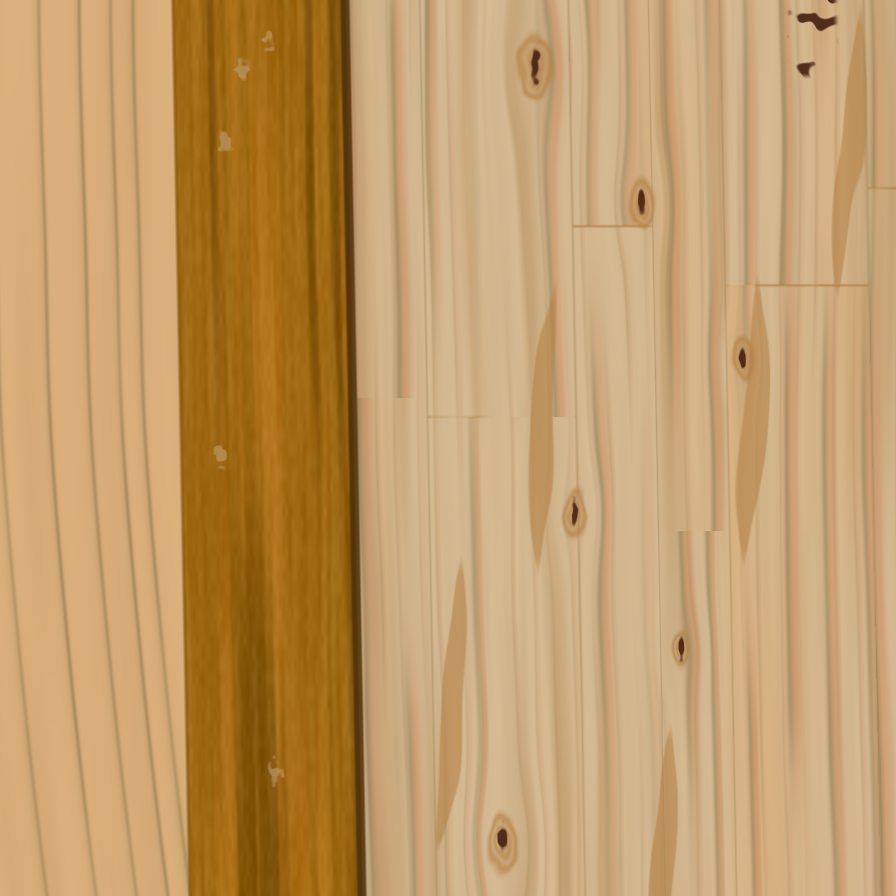
This texture is drawn by a WebGL 2 fragment shader. Its source:

```glsl
#version 300 es
precision highp float;
// Three upright pieces of timber: a smooth pale plank, a dark stained batten
// and a knotty panel of glued staves. Grain is stretched value noise plus
// jittered line cells, bent around hashed knots.
uniform vec2 u_resolution;
out vec4 fragColor;

const vec3 PALE = vec3(0.825, 0.72, 0.565), WARM = vec3(0.85, 0.68, 0.475);
const vec3 TAN = vec3(0.75, 0.61, 0.42), PINK = vec3(0.81, 0.59, 0.42);
const vec3 GREY = vec3(0.61, 0.51, 0.34), RESIN = vec3(0.7, 0.5, 0.26);
const vec3 STAIN = vec3(0.62, 0.41, 0.07), STAIN_DARK = vec3(0.49, 0.32, 0.035);
const vec3 STAIN_LIGHT = vec3(0.7, 0.45, 0.11), GAP = vec3(0.35, 0.21, 0.03);
const vec3 CORE = vec3(0.27, 0.12, 0.06);
const float PLANK_EDGE = 0.193, BATTEN_EDGE = 0.385; // at the top
const float LEAN = 0.019;   // drift to the right towards the bottom
const float STAVES = 9.0;
const float SOFT = 0.0016;  // edge softness
const int KNOTS = 6, STREAKS = 5, CHIPS = 5;

float hash(vec2 p) {
  vec3 q = fract(p.xyx * 0.1031);
  q += dot(q, q.yzx + 33.33);
  return fract((q.x + q.y) * q.z);
}

float noise(vec2 p) {
  vec2 i = floor(p), f = fract(p);
  f = f * f * (3.0 - 2.0 * f);
  return mix(mix(hash(i), hash(i + vec2(1, 0)), f.x),
             mix(hash(i + vec2(0, 1)), hash(i + vec2(1, 1)), f.x), f.y);
}

float band(float d, float halfWidth) {
  return 1.0 - smoothstep(halfWidth - SOFT, halfWidth + SOFT, abs(d));
}

// x: thin dark line, y: broad tint beside it
vec2 grainLines(float u, float y, float freq, float seed) {
  float cell = floor(u * freq), h = hash(vec2(cell, seed));
  float d = fract(u * freq) - 0.2 - 0.35 * h;
  float fade = smoothstep(0.2, 0.65, noise(vec2(cell * 3.7 + seed, y * 2.5)));
  float tint = smoothstep(0.0, 0.1, d) * (1.0 - smoothstep(0.15, 0.2 + 0.25 * h, d));
  return vec2(exp(-d * d / 0.006), tint) * fade;
}

vec3 plank(vec2 p) {
  float drop = 1.0 - p.y;
  float u = p.x - 0.065 * drop * drop + 0.006 * noise(vec2(2.0, p.y * 4.0));
  vec3 c = WARM + 0.035 * (noise(vec2(u * 45.0, p.y * 2.0)) - 0.5);
  for (int i = -1; i < 4; i++) {
    float k = float(i), d = u - 0.047 - 0.05 * k + 0.005 * k * k;
    c = mix(c, GREY, (0.55 + 0.3 * noise(vec2(k * 5.0, p.y * 5.0))) * exp(-d * d / 6e-6));
    c = mix(c, TAN, 0.35 * exp(-abs(d + 0.004) / 0.006));
  }
  return c;
}

vec3 batten(vec2 p, float x) {
  float u = x + 0.006 * noise(vec2(x * 20.0, p.y * 4.0));
  vec3 c = mix(STAIN, STAIN_DARK, 0.85 * smoothstep(0.5, 0.9, noise(vec2(u * 75.0, p.y * 1.2))));
  c = mix(c, STAIN_LIGHT, 0.75 * smoothstep(0.55, 0.9, noise(vec2(u * 110.0 + 40.0, p.y * 1.5))));
  c += 0.07 * (noise(vec2(u * 190.0, p.y * 5.0)) - 0.5) + 0.04 * (noise(p * vec2(300, 70)) - 0.5);
  for (int i = 0; i < CHIPS; i++) {
    vec2 at = vec2(0.22 + 0.12 * hash(vec2(i, 3)), hash(vec2(i, 8)));
    float d = length((p - at) / vec2(0.008, 0.015)) + 1.2 * (noise(p * 180.0) - 0.5);
    c = mix(c, TAN, 0.65 * (1.0 - smoothstep(0.4, 0.9, d)));
  }
  return c;
}

vec3 panel(vec2 p, float x) {
  // Staves with one butt joint each
  float s = (x - BATTEN_EDGE) * STAVES;
  s += 0.25 * sin(2.0 * s);
  float stave = floor(s), joint = 0.25 + 0.65 * hash(vec2(stave, 21));
  float board = stave * 2.0 + step(joint, p.y);
  // Knots push the grain aside
  float u = x + 0.022 * noise(vec2(x * 7.0, p.y * 2.2)) + 0.004 * noise(p * vec2(30, 6));
  float knot = 0.0, core = 0.0;
  for (int i = 0; i < KNOTS; i++) {
    float k = float(i), h = hash(vec2(k, 14));
    vec2 q = p - vec2(0.55 + 0.3 * fract(k * 0.618 + 0.1 * h), (k + 0.15 + 0.6 * h) / float(KNOTS));
    vec2 e = q / (vec2(0.021, 0.043) * (0.5 + 0.55 * hash(vec2(k, 31))));
    float d = length(e) + 0.35 * (noise(p * vec2(90, 50)) - 0.5);
    u -= 0.7 * q.x * exp(-0.3 * dot(e, e));
    knot = max(knot, (0.5 + 0.15 * cos(d * 17.0)) * (1.0 - smoothstep(0.8, 1.05, d)));
    float slit = length(e / vec2(0.27, 0.46)) + 0.9 * (noise(p * 130.0) - 0.5);
    core = max(core, 1.0 - smoothstep(0.6, 1.1, slit));
  }
  // Base tones and grain
  float tone = 0.5 * hash(vec2(board, 5)) + 0.7 * noise(vec2(u * 28.0 + board, p.y * 1.4));
  vec3 c = mix(PALE, WARM, 0.65 * smoothstep(0.5, 1.0, tone));
  c = mix(c, TAN, 0.6 * smoothstep(0.5, 0.9, noise(vec2(u * 48.0 + 9.0, p.y * 1.3))));
  vec2 g = grainLines(u, p.y, 23.0, board), fine = grainLines(u + 0.3, p.y, 47.0, stave);
  c = mix(c, PINK, 0.7 * g.y + 0.22 * fine.y);
  c = mix(c, GREY, 0.65 * g.x + 0.25 * fine.x);
  c += 0.025 * (noise(vec2(u * 170.0, p.y * 6.0)) - 0.5);
  // Flame-shaped resin streaks
  for (int i = 0; i < STREAKS; i++) {
    float k = float(i), y = (p.y - hash(vec2(k, 52))) / 0.17;
    float axis = 0.48 + 0.115 * k + 0.014 * y + 0.012 * noise(vec2(k, p.y * 7.0));
    float reach = 0.014 * max(0.0, 1.0 - y * y) * (0.6 + 0.7 * noise(p * vec2(60, 9)));
    c = mix(c, RESIN, 0.58 * band(x - axis, reach) * smoothstep(0.0, 0.004, reach));
  }
  // Seams, joints and knots
  c = mix(c, GREY, 0.45 * band(min(fract(s), 1.0 - fract(s)) / STAVES, 0.001));
  float cut = band(p.y - joint, 0.0012) * step(0.35, hash(vec2(stave, 77)));
  c = mix(c, RESIN, 0.75 * cut * smoothstep(0.2, 0.6, noise(vec2(x * 40.0, stave))));
  c = mix(mix(c, RESIN, knot), CORE, 0.9 * core);
  // Splintered hole near the top right
  vec2 q = abs(p - vec2(0.907, 0.96)) - vec2(0.026, 0.045);
  float hole = 1.0 - smoothstep(-0.004, 0.004, max(q.x, q.y));
  float splinter = noise(vec2(p.x * 70.0 + p.y * 35.0, p.y * 75.0 - p.x * 25.0));
  return mix(c, CORE, 0.9 * hole * smoothstep(0.64, 0.76, splinter));
}

void main() {
  vec2 p = gl_FragCoord.xy / u_resolution;
  float x = p.x - LEAN * (1.0 - p.y), toBatten = x - PLANK_EDGE, toPanel = x - BATTEN_EDGE;
  vec3 c = mix(plank(p), batten(p, x), smoothstep(-SOFT, SOFT, toBatten));
  c = mix(c, panel(p, x), smoothstep(-SOFT, SOFT, toPanel));
  c = mix(c, STAIN_DARK, 0.6 * band(toBatten, 0.0018));
  c = mix(c, GAP, 0.85 * band(toPanel, 0.005));
  fragColor = vec4(c * (1.0 - 0.15 * exp(-abs(toPanel) / 0.008)), 1.0);
}
```
